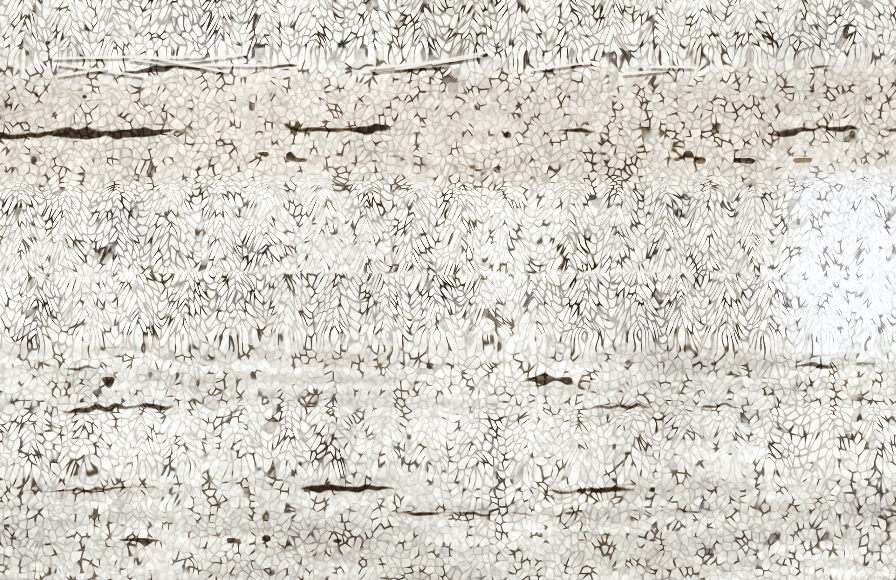
Give the GLSL for this texture, as a WebGL 2 fragment shader.

```glsl
#version 300 es
precision highp float;
// Pale layered travertine: feathery crystal grains, fine strata, rows of dark pits and slots.

#define GRAIN_SIZE vec2(0.0135, 0.0145)
#define PLUME_WIDTH 0.085
#define PLUME_SLOPE 1.35
#define BASE_TONE 0.968
#define GAP_DEPTH 0.27
#define PORE_DEPTH 0.48
#define PIT_DEPTH 0.66
#define LAMINA_DEPTH 0.11
#define SPECKLE 0.11
#define STRAW_COUNT 16

uniform vec2 u_resolution;
out vec4 fragColor;

const vec3 UMBER = vec3(0.17, 0.13, 0.10);
const vec3 TAUPE = vec3(0.51, 0.46, 0.38);
const vec3 STONE = vec3(0.69, 0.67, 0.64);
const vec3 CREAM = vec3(0.83, 0.82, 0.79);
const vec3 CHALK = vec3(0.93, 0.93, 0.91);
const vec3 WHITE = vec3(0.99, 0.99, 0.985);
const vec3 SLATE = vec3(0.45, 0.43, 0.50);
const vec3 RUST = vec3(0.56, 0.40, 0.22);

// Cavity layers: height, thickness, pit density, slot opening.
const int LAYERS = 11;
const vec4 LAYER[LAYERS] = vec4[](
  vec4(0.882, 0.010, 0.45, 1.0), vec4(0.835, 0.020, 0.40, 0.0),
  vec4(0.775, 0.012, 0.60, 0.8), vec4(0.728, 0.014, 0.90, 0.3),
  vec4(0.400, 0.008, 0.35, 0.1), vec4(0.372, 0.007, 0.45, 0.5),
  vec4(0.345, 0.016, 0.65, 0.1), vec4(0.300, 0.008, 0.35, 0.5),
  vec4(0.160, 0.010, 0.65, 0.6), vec4(0.120, 0.008, 0.45, 0.4),
  vec4(0.065, 0.014, 0.75, 0.0));

vec2 hash2(vec2 p) {
  vec3 q = fract(p.xyx * vec3(0.1031, 0.1030, 0.0973));
  q += dot(q, q.yzx + 33.33);
  return fract((q.xx + q.yz) * q.zy);
}

float noise(vec2 p) {
  vec2 i = floor(p), f = fract(p);
  f = f * f * (3.0 - 2.0 * f);
  return mix(mix(hash2(i).x, hash2(i + vec2(1, 0)).x, f.x),
             mix(hash2(i + vec2(0, 1)).x, hash2(i + vec2(1, 1)).x, f.x), f.y);
}

float fbm(vec2 p) {
  return 0.55 * noise(p) + 0.3 * noise(p * 2.1 + 7.3) + 0.15 * noise(p * 4.3 + 3.1);
}

float band(float y, float lo, float hi, float soft) {
  return smoothstep(lo - soft, lo + soft, y) * (1.0 - smoothstep(hi - soft, hi + soft, y));
}

// Cellular grains: x = margin to the nearest neighbour, y = random value of the grain.
vec2 grains(vec2 p) {
  vec2 cell = floor(p);
  float near = 9.0, next = 9.0, id = 0.0;
  for (int j = -1; j <= 1; j++)
    for (int i = -1; i <= 1; i++) {
      vec2 c = cell + vec2(i, j), h = hash2(c);
      float d = length(c + h - p);
      if (d < near) { next = near; near = d; id = fract(h.x * 7.0 + h.y * 3.0); }
      else next = min(next, d);
    }
  return vec2(next - near, id);
}

float segment(vec2 p, vec2 halfAxis) {
  return length(p - halfAxis * clamp(dot(p, halfAxis) / dot(halfAxis, halfAxis), -1.0, 1.0));
}

float ramp(float a, float b, float t) { return clamp((t - a) / (b - a), 0.0, 1.0); }

vec3 stoneColour(float t) {
  vec3 c = mix(UMBER, TAUPE, ramp(0.14, 0.46, t));
  c = mix(c, STONE, ramp(0.46, 0.67, t));
  c = mix(c, CREAM, ramp(0.67, 0.82, t));
  c = mix(c, CHALK, ramp(0.82, 0.93, t));
  return mix(c, WHITE, ramp(0.93, 1.0, t));
}

void main() {
  vec2 p = gl_FragCoord.xy / u_resolution.y;
  float level = p.y + 0.022 * (noise(vec2(p.x * 2.2, 4.0)) - 0.5)
              + 0.012 * (noise(vec2(p.x * 9.0, p.y * 5.0)) - 0.5);

  // Zones of the slab
  float feather = band(level, 0.41, 0.68, 0.02) + 0.8 * band(level, 0.90, 1.2, 0.02)
                + 0.5 * band(level, 0.19, 0.29, 0.02);
  float tan_ = band(level, 0.69, 0.87, 0.03);
  float laminated = band(level, -0.2, 0.18, 0.03) + band(level, 0.30, 0.41, 0.02);
  float pale = smoothstep(1.25, 1.40, p.x + 0.2 * (fbm(p * 7.0) - 0.5)) * band(p.y, 0.39, 0.74, 0.06);
  float seam = band(level, 0.525, 0.535, 0.008);

  // Grains leaning up and outward from plume axes
  float column = (p.x + 0.035 * noise(p * vec2(9, 5))) / PLUME_WIDTH + 0.37 * step(0.53, level);
  float off = abs(fract(column) - 0.5) * PLUME_WIDTH;
  vec2 g = vec2(p.x, p.y - mix(0.3, PLUME_SLOPE, feather) * sqrt(off * off + 0.00004));
  vec2 grain = grains(g / GRAIN_SIZE + 0.8 * noise(p * 40.0));
  float gap = 1.0 - smoothstep(0.02, 0.30, grain.x);

  float tone = BASE_TONE - 0.07 * tan_ - 0.05 * laminated + 0.04 * pale + 0.14 * (fbm(p * 3.5) - 0.5);
  tone += (0.03 + LAMINA_DEPTH * laminated) * (noise(vec2(p.x * 5.0, level * 75.0)) - 0.5);
  tone += 0.07 * (grain.y - 0.5) + SPECKLE * (noise(p * 190.0) - 0.5);
  float open = (1.0 - 0.6 * pale) * (1.0 - 0.7 * seam);
  tone -= gap * GAP_DEPTH * mix(0.45, 1.0, feather) * (0.4 + 1.2 * noise(p * 14.0)) * open;
  tone -= PORE_DEPTH * gap * smoothstep(0.58, 0.80, noise(p * vec2(85, 65))) * (1.0 - 0.3 * pale);

  // Pits and tapering slots along the cavity layers
  float cavity = 0.0, stain = 0.0;
  float blob = 0.7 * noise(p * vec2(48, 72)) + 0.3 * noise(p * vec2(14, 50));
  float ragged = 0.008 * (noise(p * 60.0) - 0.5);
  for (int i = 0; i < LAYERS; i++) {
    vec4 L = LAYER[i];
    float y = level - L.x, row = float(i) * 7.3;
    float near = exp(-y * y / (L.y * L.y));
    float cluster = smoothstep(0.25, 0.75, noise(vec2(p.x * 6.0, row)));
    float limit = 0.97 - 0.36 * near * L.z * (0.4 + 0.8 * cluster);
    cavity = max(cavity, smoothstep(limit, limit + 0.08, blob) * near);
    float along = 0.65 * noise(vec2(p.x * 5.0, row + 2.5)) + 0.35 * noise(vec2(p.x * 22.0, row));
    float halfGap = 0.032 * L.w * max(along - 0.58, 0.0);
    float slot = 1.0 - smoothstep(-0.002, 0.002, abs(y + ragged) - halfGap);
    cavity = max(cavity, slot * smoothstep(0.0, 0.003, halfGap));
    stain += near * L.z * cluster;
  }
  tone -= PIT_DEPTH * cavity * (1.0 - 0.7 * pale);

  // Thin pale straws with a shadow below
  for (int i = 0; i < STRAW_COUNT; i++) {
    vec2 h = hash2(vec2(i, 3)), k = hash2(vec2(i, 11));
    vec2 q = p - vec2(h.x * 1.2, 0.888 + 0.03 * (h.y - 0.5));
    vec2 axis = (0.03 + 0.05 * k.x) * vec2(1.0, 0.4 * (k.y - 0.5));
    tone -= 0.25 * (1.0 - smoothstep(0.001, 0.004, segment(q + vec2(0.0, 0.005), axis)));
    tone = mix(tone, 0.96, 0.85 * (1.0 - smoothstep(0.001, 0.0035, segment(q, axis))));
  }

  // Tints: rust around cavities, slate in some shadows, warm and cool zones
  vec3 colour = stoneColour(clamp(tone, 0.1, 1.0));
  float mid = band(tone, 0.38, 0.66, 0.08);
  colour = mix(colour, RUST, 0.5 * mid * clamp(stain, 0.0, 1.0));
  colour = mix(colour, SLATE, 0.55 * mid * smoothstep(0.5, 0.7, noise(p * 23.0)) * (1.0 - tan_));
  colour *= mix(vec3(1), vec3(1.012, 0.995, 0.975), tan_) * mix(vec3(1), vec3(0.99, 1.0, 1.02), pale);
  fragColor = vec4(colour, 1.0);
}
```
